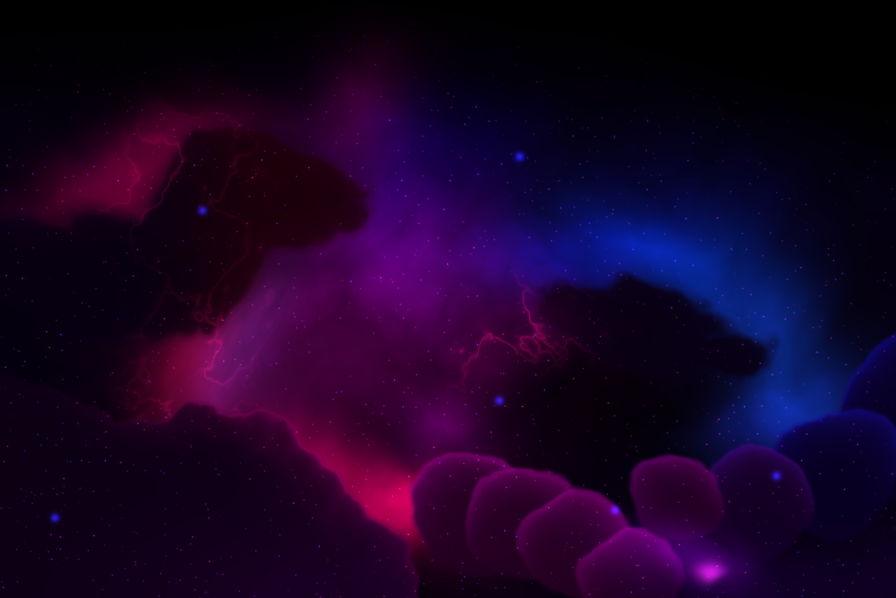
Reproduce this background procedurally as a Shadertoy shader.

```glsl
float hash(vec2 p) {
    p = fract(p * vec2(.1731, .2347));
    p += dot(p, p.yx + 31.7);
    return fract((p.x + p.y) * p.x * 17.3);
}

vec2 hash2(vec2 p) { return vec2(hash(p), hash(p + 57.3)); }

// Distance to the nearest scattered cell point
float cellular(vec2 p) {
    vec2 cell = floor(p), local = fract(p);
    float nearest = 2.;
    for (int i = 0; i < 9; i++) {
        vec2 o = vec2(i % 3, i / 3) - 1., d = o + hash2(cell + o) - local;
        nearest = min(nearest, dot(d, d));
    }
    return sqrt(nearest);
}

float billow(vec2 p) {
    float sum = 0., amp = .53;
    for (int i = 0; i < 4; i++) {
        sum += amp * (1. - cellular(p));
        p = mat2(1.6, 1.2, -1.2, 1.6) * p + 7.1;
        amp *= .5;
    }
    return sum;
}

// Layered sines that bend the plane
vec2 swirl(vec2 p, float strength) {
    float freq = 9.;
    for (int i = 0; i < 6; i++) {
        p += strength * sin(freq * (mat2(.5, .8, -.8, .5) * p) + vec2(1.3, 4.1) * float(i + 1)) / freq;
        freq *= 1.7;
    }
    return p;
}

float glow(vec2 p, float x, float y, float rx, float ry, float angle) {
    float c = cos(angle), s = sin(angle);
    vec2 q = mat2(c, -s, s, c) * (p - vec2(x, y)) / vec2(rx, ry);
    return exp(-dot(q, q));
}

float ellipse(vec2 p, float x, float y, float rx, float ry) {
    return (length((p - vec2(x, y)) / vec2(rx, ry)) - 1.) * min(rx, ry);
}

// Covers the sky with a body lit just inside its edge
vec3 cloud(vec3 sky, float d, vec3 body, vec3 rim, float soft) {
    float lit = .7 * exp(min(d, 0.) * 30.) + .6 * exp(-abs(d) * 260.);
    return mix(sky, body + rim * lit, smoothstep(soft, -soft, d));
}

vec3 stars(vec2 p, float scale, float density) {
    vec2 cell = floor(p * scale), pos = .2 + .6 * hash2(cell + 3.7);
    float d = length(fract(p * scale) - pos) / scale;
    float power = step(1. - density, hash(cell + 19.1)) * hash(cell + 8.3);
    vec3 tint = mix(vec3(.65, .05, .3), vec3(.25, .1, .8), hash(cell + 41.));
    return tint * power * exp(-d * d * 5e5);
}

vec3 nebula(vec2 w) {
    // Wide violet gas
    vec3 c = vec3(.018, 0., .055);
    c += vec3(.21, 0., .26) * glow(w, .69, .57, .26, .13, -.3);
    c += vec3(.01, 0., .19) * glow(w, .70, .73, .17, .15, .3);
    c += vec3(.18, 0., .11) * glow(w, .56, .42, .26, .22, 0.);
    c += vec3(.09, 0., .07) * glow(w, .78, .38, .22, .14, 0.);
    // Red gas
    c += vec3(.36, 0., .13) * glow(w, .24, .72, .19, .07, .35);
    c += vec3(.20, 0., .08) * glow(w, .60, .85, .07, .15, -.45);
    c += vec3(.27, 0., .04) * glow(w, .31, .42, .10, .13, 0.);
    c += vec3(.18, .08, .28) * glow(w, .40, .43, .09, .09, 0.);
    // Crimson valley
    c += vec3(.48, 0., .17) * glow(w, .60, .18, .19, .055, -.65);
    c += vec3(.42, 0., .16) * glow(w, .71, .14, .12, .05, .3);
    c += vec3(.26, 0., .26) * glow(w, .75, .27, .06, .06, 0.);
    // Blue arc
    c += vec3(0., .04, .33) * glow(w, .96, .58, .14, .06, .35);
    c += vec3(0., .10, .36) * glow(w, 1.13, .59, .15, .07, -.35);
    c += vec3(.02, .14, .42) * glow(w, 1.28, .43, .19, .08, -.9);
    c += vec3(.03, .08, .32) * glow(w, 1.29, .31, .14, .07, .2);
    return c + vec3(0., .01, .10) * glow(w, 1.14, .69, .28, .14, 0.);
}

void mainImage(out vec4 fragColor, in vec2 fragCoord) {
    vec2 p = fragCoord / iResolution.xy * vec2(1.5, 1.), w = swirl(p, .22);
    float dust = billow(w * 7.), puff = .06 * (.55 - dust);
    vec3 col = nebula(w) * mix(.62, 1.3, dust);

    // Dark bank, upper left
    float bank = min(ellipse(w, .13, .57, .24, .10), ellipse(w, .40, .65, .18, .11));
    bank = min(bank, ellipse(w, .29, .55, .14, .09)) + puff;
    vec3 bankBody = mix(vec3(.025, 0., .06), vec3(.10, 0., .035), smoothstep(.2, .45, p.x));
    col = cloud(col, bank, bankBody, col * .3, .016);

    // Dark cavity and mass right of the middle
    col *= 1. - .65 * glow(w, 1., .32, .20, .13, -.2);
    float mass = min(ellipse(w, 1.07, .48, .14, .075), ellipse(w, 1.19, .43, .08, .045));
    col = cloud(col, mass + puff, vec3(.03, 0., .07), col * .15, .012);

    // Embers and thin threads along dust contours
    float ember = glow(w, .88, .44, .11, .06, .4);
    float threads = ember + .5 * glow(w, .29, .70, .12, .08, .3) + .6 * glow(w, .33, .42, .11, .13, 0.);
    col += vec3(.17, 0., .08) * ember * dust;
    col += vec3(.36, .02, .16) * threads * exp(-abs(dust - .55) * 55.);

    // Slope, lower left
    float slope = max(dot(w - vec2(.48, .31), vec2(.78, .63)), w.y - .335) + puff;
    vec3 slopeBody = vec3(.045, 0., .075) + vec3(.05, 0., .06) * glow(p, .55, 0., .35, .15, 0.);
    col = cloud(col, slope, slopeBody, vec3(.38, 0., .22) * glow(p, .50, .22, .28, .20, -.6), .008);

    // Rounded banks: four magenta, then four turning from blue
    for (int i = 0; i < 8; i++) {
        float k = float(i % 4), side = float(i / 4);
        vec2 c = mix(vec2(.79 + .085 * k, .13 - .012 * k * k), vec2(1.52 - .13 * k, .30 - .11 * k + .022 * k * k), side);
        float r = mix(.105 - .006 * k, .125 - .017 * k, side);
        float d = ellipse(mix(p, w, .45), c.x, c.y, r, r) + puff * .5, pink = smoothstep(1.42, 1.05, c.x);
        vec3 rim = mix(vec3(.03, .03, .34), vec3(.36, 0., .32), pink) * smoothstep(-.08, .10, p.y - c.y);
        col = cloud(col, d, mix(vec3(.03, 0., .13), vec3(.13, 0., .12), pink), rim, .007);
    }
    float ground = smoothstep(.16, .02, p.y + puff) * smoothstep(.95, 1.25, p.x);
    col = mix(col, vec3(.06, 0., .15), ground * .8);
    col += vec3(.22, 0., .32) * glow(w, 1.14, .06, .12, .05, -.2);
    col += vec3(.6, .1, .5) * glow(w, 1.166, .035, .025, .018, 0.);

    // Small stars, then bright ones
    col += stars(p, 42., .22) + .6 * stars(p + 2.3, 75., .16);
    vec2 bright[6] = vec2[6](vec2(.092, .134), vec2(.339, .648), vec2(.87, .738),
        vec2(.836, .33), vec2(1.03, .147), vec2(1.3, .204));
    for (int i = 0; i < 6; i++)
        col += vec3(.12, .1, .8) * glow(p, bright[i].x, bright[i].y, .007, .007, 0.);

    // Darkness over the top
    col *= smoothstep(1., .72, p.y + .12 * smoothstep(.9, 1.5, p.x) - .05 * glow(p, .62, .9, .2, .2, 0.));
    fragColor = vec4(col, 1.);
}
```
